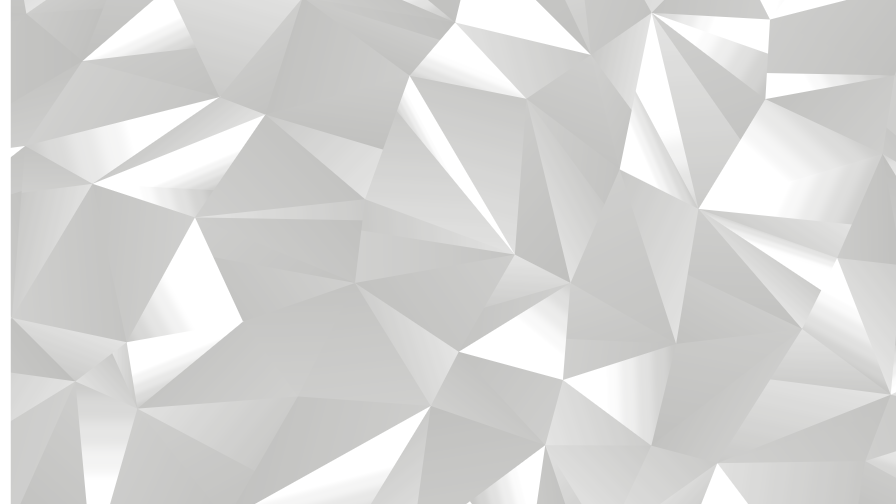
This background is drawn by a WebGL 1 fragment shader. Its source:

```glsl
precision highp float;

uniform vec2 u_resolution;

float hash(vec2 p) {
  return fract(sin(dot(p, vec2(127.1, 311.7))) * 4375.85);
}

// Corner of the jittered, staggered lattice
vec2 corner(vec2 id) {
  vec2 jitter = vec2(hash(id), hash(id + 37.4)) - 0.5;
  return id + vec2(0.25 * mod(id.y, 2.0), 0.0) + 0.76 * jitter;
}

float cross2(vec2 a, vec2 b) {
  return a.x * b.y - a.y * b.x;
}

float area(vec2 a, vec2 b, vec2 c) {
  return cross2(b - a, c - a);
}

// Signed distance to the line a-b, positive on its left
float side(vec2 p, vec2 a, vec2 b) {
  return cross2(b - a, p - a) / max(length(b - a), 1e-4);
}

// Matte, light or glossy facet with a faintly stepped ramp across it
float facetTone(vec2 p, vec2 a, vec2 b, vec2 c) {
  vec2 seed = a + b * 1.3 + c * 1.7;
  float angle = 6.2832 * hash(seed);
  vec2 dir = vec2(cos(angle), sin(angle));
  vec3 reach = vec3(dot(a, dir), dot(b, dir), dot(c, dir));
  float low = min(reach.x, min(reach.y, reach.z));
  float high = max(reach.x, max(reach.y, reach.z));
  float t = clamp((dot(p, dir) - low) / max(high - low, 1e-4), 0.0, 1.0);
  t -= 0.02 * sin(t * 44.0);

  float kind = hash(seed + 11.3);
  float base = 0.02 * hash(seed + 5.9);
  if (kind < 0.58) return 0.752 + base + 0.045 * t;
  if (kind < 0.79) return 0.785 + base + 0.095 * t;
  return min(0.77 + 4.0 * base + 0.36 * t, 1.0);
}

// Some facets are creased from one corner to the opposite edge
float creasedTone(vec2 p, vec2 a, vec2 b, vec2 c, float pixel) {
  vec2 seed = a + b + c;
  if (hash(seed + 2.7) < 0.6) return facetTone(p, a, b, c);
  vec2 foot = mix(b, c, 0.25 + 0.5 * hash(seed + 8.1));
  float left = clamp(side(p, a, foot) / pixel + 0.5, 0.0, 1.0);
  return mix(facetTone(p, a, b, foot), facetTone(p, a, foot, c), left);
}

// Tone weighted by coverage, and the coverage itself
vec2 triangle(vec2 p, vec2 a, vec2 b, vec2 c, float pixel) {
  float inside = min(side(p, a, b), min(side(p, b, c), side(p, c, a)));
  float cover = clamp(inside / pixel + 0.5, 0.0, 1.0);
  if (cover <= 0.0) return vec2(0.0);
  return cover * vec2(creasedTone(p, a, b, c, pixel), 1.0);
}

void main() {
  vec2 uv = gl_FragCoord.xy / u_resolution;
  float pixel = 4.6 / u_resolution.y;
  vec2 p = mat2(0.93, 0.37, -0.37, 0.93) * gl_FragCoord.xy * pixel + vec2(9.0, 5.0);

  // Split each nearby quad along its better diagonal
  vec2 sum = vec2(0.0);
  for (int j = -1; j <= 1; j++) {
    for (int i = -2; i <= 1; i++) {
      vec2 id = floor(p) + vec2(float(i), float(j));
      vec2 a = corner(id);
      vec2 b = corner(id + vec2(1.0, 0.0));
      vec2 c = corner(id + vec2(1.0, 1.0));
      vec2 d = corner(id + vec2(0.0, 1.0));
      if (min(area(a, b, c), area(a, c, d)) > min(area(a, b, d), area(b, c, d))) {
        sum += triangle(p, a, b, c, pixel) + triangle(p, c, d, a, pixel);
      } else {
        sum += triangle(p, b, d, a, pixel) + triangle(p, d, b, c, pixel);
      }
    }
  }
  float tone = sum.x / max(sum.y, 1e-4);

  // Slightly warm greys, with a narrow white margin on the left
  vec3 color = vec3(tone, tone, tone - 0.03 * (1.0 - tone));
  float margin = clamp((0.012 - uv.x) * u_resolution.x + 0.5, 0.0, 1.0);
  gl_FragColor = vec4(mix(color, vec3(1.0), margin), 1.0);
}
```
